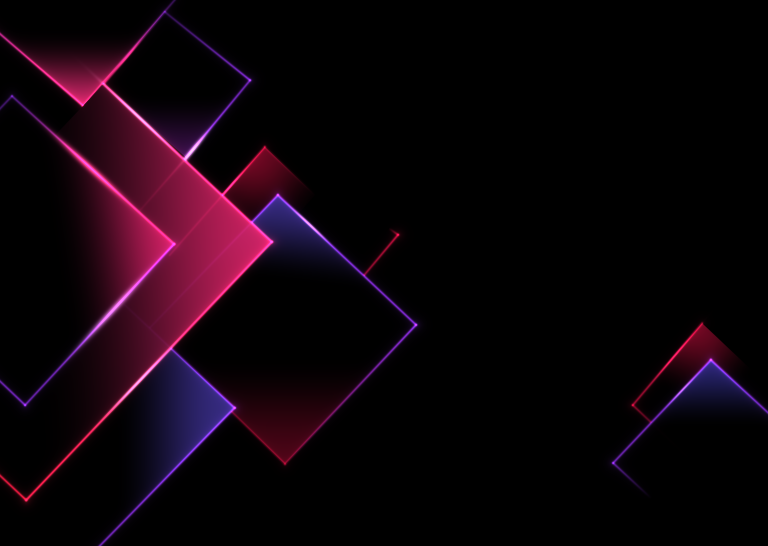
A Shadertoy shader for this background:

```glsl
// Overlapping dark glass diamonds with neon pink, violet and blue edges on black.

// Signed distance to the line a-b, positive on its right-hand side.
float side(vec2 p, vec2 a, vec2 b) {
    vec2 e = normalize(b - a);
    return dot(p - a, vec2(e.y, -e.x));
}

// Cover what lies below with a convex pane; corners run clockwise.
void pane(inout vec3 col, vec2 p, vec2 t, vec2 r, vec2 b, vec2 l, vec3 fill, float opacity) {
    float d = min(min(side(p, t, r), side(p, r, b)), min(side(p, b, l), side(p, l, t)));
    float aa = 0.7 / iResolution.y;
    col = mix(col, fill, opacity * smoothstep(-aa, aa, d));
}

// Neon line from a to b, with a colour at each end and a soft halo.
void edge(inout vec3 col, vec2 p, vec2 a, vec2 b, vec3 ca, vec3 cb) {
    vec2 e = b - a;
    float h = clamp(dot(p - a, e) / dot(e, e), 0.0, 1.0);
    float d = length(p - a - e * h);
    float glow = exp(-d * d / 5e-6) + 0.22 * exp(-d / 0.006);
    col += mix(ca, cb, h) * glow;
}

// Tapered highlight centred on c and stretched along dir.
void glint(inout vec3 col, vec2 p, vec2 c, vec2 dir, float len, float width, vec3 tint) {
    vec2 u = normalize(dir), q = p - c;
    vec2 s = vec2(dot(q, u) / len, (q.x * u.y - q.y * u.x) / width);
    col += tint * exp(-dot(s, s));
}

void mainImage(out vec4 fragColor, in vec2 fragCoord) {
    vec2 p = fragCoord / iResolution.y;
    vec3 col = vec3(0.0), none = vec3(0.0);
    vec3 violet = vec3(0.40, 0.13, 0.66), pink = vec3(0.92, 0.15, 0.42);
    vec3 rose = vec3(0.84, 0.15, 0.42), wine = vec3(0.42, 0.03, 0.13);
    vec3 indigo = vec3(0.20, 0.16, 0.48), white = vec3(0.9, 0.65, 0.85);
    vec2 t, r, b, l;

    // Top left wedge
    t = vec2(0.10, 1.36); r = vec2(0.404, 1.097); b = vec2(0.152, 0.806); l = vec2(-0.152, 1.07);
    pane(col, p, t, r, b, l, rose * pow(smoothstep(0.955, 0.79, p.y), 1.3), 1.0);
    edge(col, p, b, l, pink, violet * 0.7);
    edge(col, p, b, vec2(0.32, 1.0), pink * 0.6, violet * 0.4);

    // Upper black diamond
    t = vec2(0.302, 0.978); r = vec2(0.458, 0.853); b = vec2(0.341, 0.711); l = vec2(0.190, 0.846);
    pane(col, p, t, r, b, l, vec3(0.22, 0.06, 0.28) * smoothstep(0.83, 0.70, p.y), 1.0);
    edge(col, p, t, r, violet * 0.35, violet);
    edge(col, p, r, b, violet * 0.8, violet * 1.2);
    edge(col, p, t, l, violet * 0.4, pink * 0.6);
    glint(col, p, vec2(0.235, 0.898), t - l, 0.03, 0.002, pink * 0.7);
    glint(col, p, vec2(0.352, 0.724), r - b, 0.035, 0.004, white);

    // Small wine diamond and hook behind the large one
    t = vec2(0.485, 0.731); r = vec2(0.577, 0.643); b = vec2(0.403, 0.445); l = vec2(0.311, 0.533);
    pane(col, p, t, r, b, l, wine * smoothstep(0.15, 0.0, distance(p, vec2(0.465, 0.715))), 1.0);
    edge(col, p, t, l, wine, pink);
    edge(col, p, t, r, wine * 0.5, none);
    glint(col, p, vec2(0.422, 0.659), t - l, 0.03, 0.002, pink);
    edge(col, p, vec2(0.729, 0.570), vec2(0.667, 0.496), wine * 1.4, wine);
    edge(col, p, vec2(0.729, 0.570), vec2(0.712, 0.582), wine * 1.2, none);

    // Large central diamond
    t = vec2(0.509, 0.643); r = vec2(0.762, 0.405); b = vec2(0.522, 0.150); l = vec2(0.271, 0.396);
    vec3 fill = indigo * smoothstep(0.485, 0.64, p.y + 0.12 * (p.x - 0.509));
    fill += vec3(0.30, 0.02, 0.09) * smoothstep(0.35, 0.14, p.y);
    pane(col, p, t, r, b, l, fill, 1.0);
    edge(col, p, t, r, violet, violet);
    edge(col, p, r, b, violet * 1.1, wine * 0.6);
    edge(col, p, b, l, wine * 0.7, wine * 0.5);
    edge(col, p, l, t, violet * 0.5, violet);
    glint(col, p, vec2(0.567, 0.589), r - t, 0.035, 0.0025, white * 0.7);

    // Blue pane at the bottom
    t = vec2(0.229, 0.441); r = vec2(0.430, 0.253); b = vec2(-0.015, -0.202); l = vec2(-0.216, -0.014);
    pane(col, p, t, r, b, l, indigo * smoothstep(0.21, 0.41, p.x), 1.0);
    edge(col, p, t, r, violet * 0.5, violet);
    edge(col, p, r, b, violet * 1.1, violet * 0.7);

    // Big translucent pink pane
    t = vec2(0.190, 0.846); r = vec2(0.498, 0.557); b = vec2(0.048, 0.084); l = vec2(-0.26, 0.373);
    fill = vec3(0.86, 0.14, 0.41) * pow(smoothstep(0.04, 0.50, p.x + 0.06 * (p.y - 0.557)), 1.2);
    pane(col, p, t, r, b, l, fill, 0.9);
    edge(col, p, vec2(0.341, 0.711), vec2(0.20, 0.55), pink * 0.12, none);
    edge(col, p, t, r, pink, pink);
    edge(col, p, r, b, pink, vec3(0.85, 0.10, 0.25));
    edge(col, p, b, l, vec3(0.75, 0.08, 0.20), wine);
    glint(col, p, vec2(0.255, 0.785), r - t, 0.07, 0.003, white * 0.8);
    glint(col, p, vec2(0.255, 0.302), r - b, 0.07, 0.003, white * 0.8);

    // Front black diamond with a pink right corner
    t = vec2(0.022, 0.824); r = vec2(0.319, 0.553); b = vec2(0.046, 0.258); l = vec2(-0.25, 0.54);
    fill = vec3(0.80, 0.12, 0.38) * pow(smoothstep(0.09, 0.33, p.x + 0.15 * (p.y - 0.553)), 1.3);
    pane(col, p, t, r, b, l, fill, 1.0);
    edge(col, p, t, r, violet * 0.6, pink * 0.8);
    edge(col, p, r, b, violet, violet * 0.8);
    edge(col, p, b, l, violet * 0.9, violet * 0.4);
    edge(col, p, t, l, violet * 0.5, violet * 0.4);
    glint(col, p, vec2(0.165, 0.693), r - t, 0.075, 0.006, vec3(0.9, 0.22, 0.45));
    glint(col, p, vec2(0.205, 0.430), r - b, 0.075, 0.006, vec3(0.6, 0.38, 0.62));

    // Pair of diamonds on the right
    t = vec2(1.286, 0.408); r = vec2(1.40, 0.30); b = vec2(1.273, 0.150); l = vec2(1.159, 0.258);
    pane(col, p, t, r, b, l, wine * smoothstep(0.13, 0.0, distance(p, vec2(1.278, 0.40))), 1.0);
    edge(col, p, t, l, wine, wine * 1.1);
    edge(col, p, l, b, wine * 0.9, none);
    glint(col, p, vec2(1.235, 0.348), t - l, 0.045, 0.002, pink * 0.6);
    t = vec2(1.302, 0.341); r = vec2(1.50, 0.158); b = vec2(1.321, -0.031); l = vec2(1.123, 0.152);
    pane(col, p, t, r, b, l, vec3(0.16, 0.15, 0.46) * smoothstep(0.215, 0.345, p.y), 0.96);
    edge(col, p, t, r, violet, violet * 0.7);
    edge(col, p, t, l, violet, violet * 0.8);
    edge(col, p, l, vec2(1.193, 0.087), violet * 0.7, none);
    glint(col, p, vec2(1.25, 0.286), t - l, 0.03, 0.002, white * 0.4);

    fragColor = vec4(min(col, 1.0), 1.0);
}
```
